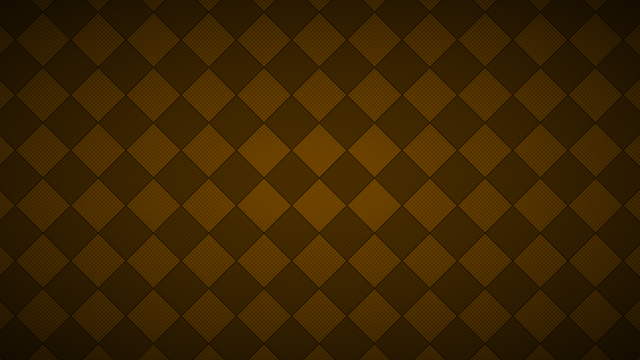
Write a Shadertoy shader that draws this pattern.

```glsl
// Amber and brown diamond checkerboard with fine dots, dark seams and a vignette.

const float TILE = 0.1535;                      // diamond width, in canvas heights
const vec2 ANCHOR = vec2(-0.002, 0.0825);       // a light diamond's centre, from mid canvas
const vec3 LIGHT = vec3(0.440, 0.268, 0.0);
const vec3 DARK = vec3(0.288, 0.177, 0.0);
const float SEAM_WIDTH = 0.0024;                // in canvas heights
const float SEAM_DEPTH = 0.55;
const float DOTS_PER_TILE = 14.0;
const float DOT_RADIUS = 0.27;                  // in dot spacings
const float DOT_DEPTH_LIGHT = 0.20;
const float DOT_DEPTH_DARK = 0.12;
const float GRAIN = 0.03;
const float GRAIN_ROWS = 432.0;
const vec2 FALLOFF = vec2(0.46, 0.08);          // quadratic and quartic vignette terms

float hash(vec2 p) {
    vec3 h = fract(vec3(p.xyx) * 0.1031);
    h += dot(h, h.yzx + 33.33);
    return fract((h.x + h.y) * h.z);
}

// Staggered dots: two square lattices offset by half a spacing.
float dots(vec2 tilePos, float pixel) {
    vec2 g = tilePos * DOTS_PER_TILE;
    vec2 a = fract(g) - 0.5;
    vec2 b = fract(g + 0.5) - 0.5;
    float d = min(length(a), length(b)) - DOT_RADIUS;
    float soft = 0.5 * pixel * DOTS_PER_TILE / TILE;
    return 1.0 - smoothstep(-soft, soft, d);
}

void mainImage(out vec4 fragColor, in vec2 fragCoord) {
    float pixel = 1.0 / iResolution.y;
    vec2 pos = (fragCoord - 0.5 * iResolution.xy) * pixel;
    vec2 screen = 2.0 * fragCoord / iResolution.xy - 1.0;
    float r2 = dot(screen, screen);

    // Diagonal axes turn the diamonds into unit squares
    vec2 tilePos = (pos - ANCHOR) / TILE;
    vec2 diag = vec2(tilePos.x + tilePos.y, tilePos.x - tilePos.y);
    vec2 edge = (0.5 - abs(fract(diag + 0.5) - 0.5)) * TILE * inversesqrt(2.0);

    // Smoothed checkerboard
    vec2 cell = floor(diag + 0.5);
    float parity = 1.0 - 2.0 * mod(cell.x + cell.y, 2.0);
    vec2 inside = abs(fract(diag + 0.5) - 0.5);
    edge = (0.5 - inside) * TILE * inversesqrt(2.0);
    float border = min(edge.x, edge.y);
    float lightness = 0.5 + 0.5 * parity * clamp(2.0 * border / pixel, 0.0, 1.0);
    vec3 color = mix(DARK, LIGHT, lightness);

    // Perforations, worn smooth towards the middle
    float wear = mix(0.25, 1.0, smoothstep(0.0, 0.16, r2));
    float depth = mix(DOT_DEPTH_DARK, DOT_DEPTH_LIGHT, lightness);
    color *= 1.0 - depth * wear * dots(tilePos, pixel);

    // Seams
    float halfWidth = 0.5 * SEAM_WIDTH;
    float seam = 1.0 - smoothstep(halfWidth - 0.5 * pixel, halfWidth + 0.5 * pixel, border);
    color *= 1.0 - SEAM_DEPTH * seam;

    // Grain and vignette
    color *= 1.0 + GRAIN * (hash(floor(pos * GRAIN_ROWS) + 500.0) - 0.5);
    color *= exp(-FALLOFF.x * r2 - FALLOFF.y * r2 * r2);
    fragColor = vec4(color, 1.0);
}
```
